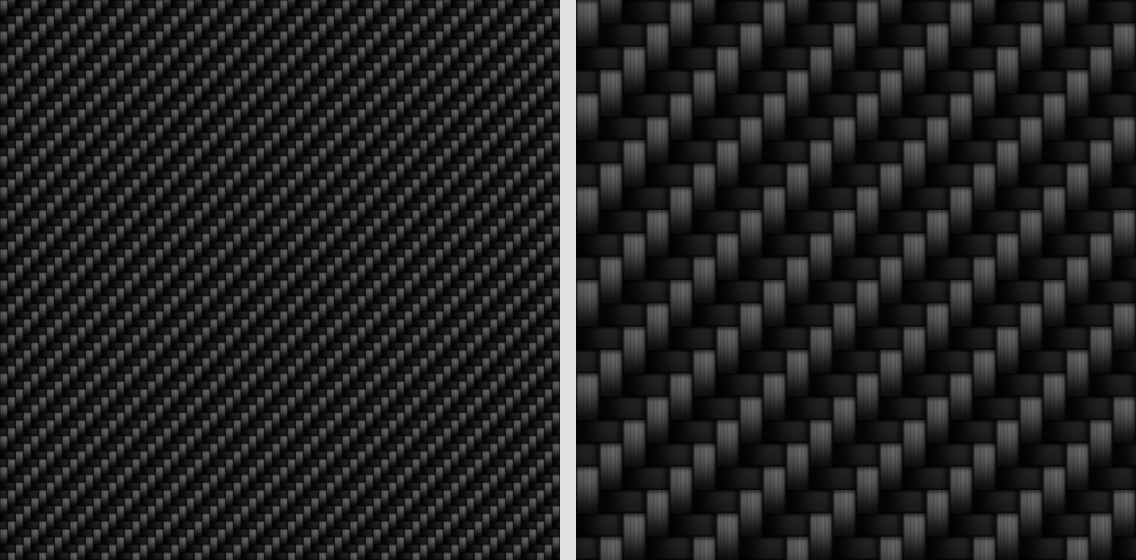
Left: the whole. Right: its middle third, enlarged.
Write a Shadertoy shader that draws this texture.

```glsl
// Black carbon fibre cloth in a two-over, two-under twill weave
#define REPEATS 18.0      // weave repeats across and down
#define CELLS 4.0         // tows in one repeat
#define STRANDS 6.0       // fibres across one tow
#define FIBRE_DEPTH 0.38  // contrast between fibres
#define GROOVE 0.16       // width of the dark groove beside a tow
#define WARP_LOW 0.05     // upright tow, lower end
#define WARP_HIGH 0.36    // upright tow, upper end
#define WEFT_LOW 0.015    // flat tow, left end
#define WEFT_HIGH 0.125   // flat tow, right end
#define SAMPLES 3         // antialiasing samples per axis

float hash(float n) {
    return fract(sin(n * 12.99 + 4.1) * 437.58);
}

// Fine parallel fibres; a is the position across the tow, 0 to 1
float fibres(float a) {
    float strand = a * STRANDS;
    float ridge = 0.5 + 0.5 * cos(6.28318 * (fract(strand) - 0.5));
    float tone = 0.6 * hash(floor(strand)) + 0.4 * ridge;
    return 1.0 + FIBRE_DEPTH * (tone - 0.6);
}

// Rounded cross-section, darkening into the grooves on both sides
float section(float a) {
    float side = min(a, 1.0 - a);
    return mix(0.3, 1.0, smoothstep(0.0, GROOVE, side));
}

// Shade of the upright tow; along runs from its bottom to its top
float warpShade(float along, float across) {
    float sheen = mix(WARP_LOW, WARP_HIGH, smoothstep(-0.05, 0.85, along));
    float tuck = 1.0 - 0.5 * smoothstep(0.88, 1.0, along);
    return sheen * tuck * section(across) * fibres(across);
}

// Shade of the flat tow; along runs from its left to its right
float weftShade(float along, float across) {
    float sheen = mix(WEFT_LOW, WEFT_HIGH, smoothstep(0.05, 0.75, along));
    float tuck = 1.0 - 0.6 * smoothstep(0.82, 1.0, along);
    float lift = mix(0.8, 1.1, across);
    return sheen * tuck * lift * section(across) * mix(1.0, fibres(across), 0.5);
}

// Weave at p, measured in tow widths
float weave(vec2 p) {
    vec2 cell = floor(p);
    vec2 local = p - cell;
    bool warpOnTop = mod(cell.y - cell.x, CELLS) >= 2.0;
    float warpAlong = (mod(p.y - cell.x, CELLS) - 2.0) / 2.0;
    float weftAlong = mod(p.x - cell.y + 1.0, CELLS) / 2.0;
    return warpOnTop ? warpShade(warpAlong, local.x)
                     : weftShade(weftAlong, local.y);
}

void mainImage(out vec4 fragColor, in vec2 fragCoord) {
    // Average a grid of samples inside the pixel
    float shade = 0.0;
    for (int j = 0; j < SAMPLES; j++) {
        for (int i = 0; i < SAMPLES; i++) {
            vec2 offset = (vec2(i, j) + 0.5) / float(SAMPLES) - 0.5;
            vec2 uv = (fragCoord + offset) / iResolution.xy;
            shade += weave(uv * REPEATS * CELLS);
        }
    }
    shade /= float(SAMPLES * SAMPLES);
    fragColor = vec4(vec3(shade), 1.0);
}
```
